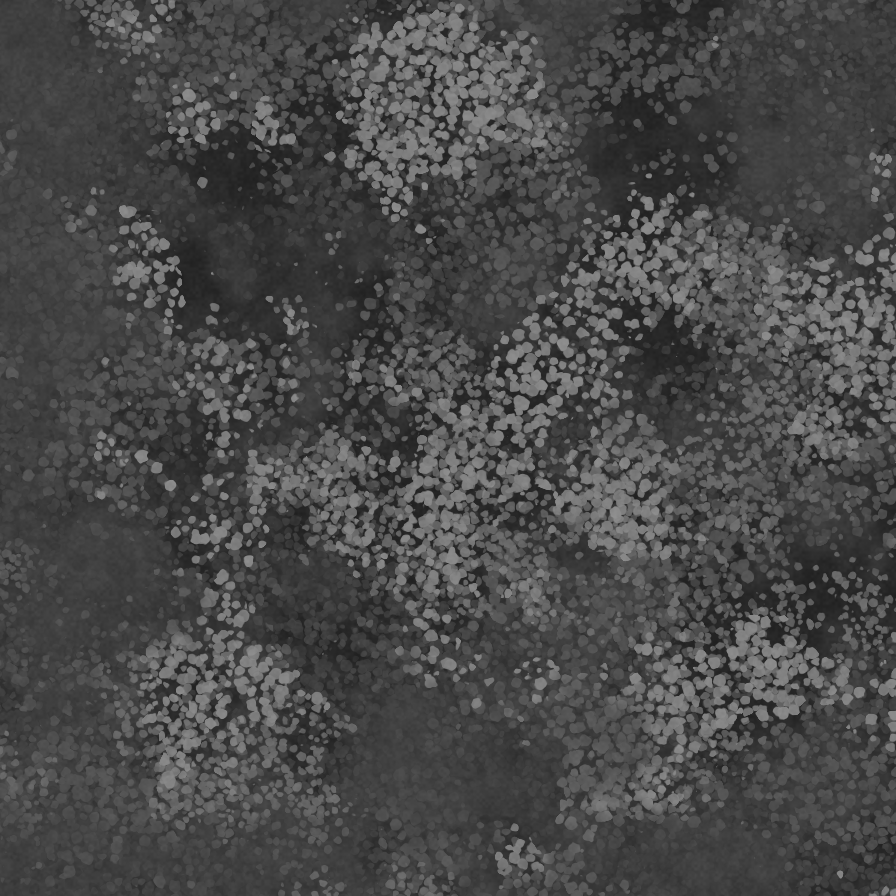
Give the GLSL for this texture, as a WebGL 2 fragment shader.

```glsl
#version 300 es
precision highp float;
// Mottled grey stone: layers of small ragged round flecks over a dark cloudy ground.
// Each layer is a rotated jittered grid, thinned by fractal noise and stacked
// from dim to bright; soft haze and fine grain finish the surface.

#define PATCH_SCALE 5.0    // bright patches across the canvas
#define FLECK_SCALE 88.0   // fleck cells across the canvas
#define LAYERS 5
#define DARK_TONE 0.15
#define HAZE_TONE 0.255
#define DIM_FLECK 0.225
#define BRIGHT_FLECK 0.52
#define TONE_JITTER 0.05
#define RAGGEDNESS 0.0028
#define GRAIN 0.035

uniform vec2 u_resolution;
out vec4 fragColor;

float hash(vec2 p) {
    return fract(sin(dot(p, vec2(127.1, 311.7))) * 43758.5453);
}

float valueNoise(vec2 p) {
    vec2 cell = floor(p);
    vec2 f = fract(p);
    f = f * f * (3.0 - 2.0 * f);
    float low = mix(hash(cell), hash(cell + vec2(1.0, 0.0)), f.x);
    float high = mix(hash(cell + vec2(0.0, 1.0)), hash(cell + 1.0), f.x);
    return mix(low, high, f.y);
}

mat2 rotation(float angle) {
    float c = cos(angle), s = sin(angle);
    return mat2(c, s, -s, c);
}

float fbm(vec2 p) {
    float sum = 0.0, weight = 0.5, total = 0.0;
    for (int i = 0; i < 4; i++) {
        sum += weight * valueNoise(p);
        total += weight;
        weight *= 0.55;
        p = rotation(0.6) * p * 2.1 + 17.3;
    }
    return sum / total;
}

// Paints one grid of flecks over the ground tone.
float paintFlecks(float ground, vec2 p, float density, float tone, float seed, float blur) {
    vec2 cell = floor(p);
    for (int y = -1; y <= 1; y++) {
        for (int x = -1; x <= 1; x++) {
            vec2 id = cell + vec2(x, y);
            vec2 key = id + seed * 37.0;
            float presence = density - hash(key + 5.3);
            if (presence <= 0.0) continue;
            vec2 jitter = vec2(hash(key), hash(key + 71.9)) - 0.5;
            float pick = hash(key + 23.7);
            float radius = mix(0.3, 0.62, pick) * smoothstep(-0.05, 0.15, presence);
            float edge = length(p - id - 0.5 - 0.8 * jitter) - radius;
            float cover = 1.0 - smoothstep(-blur, blur, edge);
            float shade = tone + TONE_JITTER * (fract(pick * 7.0) - 0.5);
            ground = mix(ground, shade, cover * mix(0.8, 1.0, fract(pick * 13.0)));
        }
    }
    return ground;
}

void main() {
    vec2 uv = gl_FragCoord.xy / u_resolution.y;
    float pixel = 1.0 / u_resolution.y;

    // Ground: darkest where the bright patches lie
    float patches = fbm(uv * PATCH_SCALE + 3.7);
    float clouds = fbm(uv * 14.0 + 41.0);
    float depth = smoothstep(0.3, 0.62, mix(patches, clouds, 0.5));
    float tone = mix(HAZE_TONE, DARK_TONE, depth);

    // Ragged outlines come from a fine displacement
    vec2 ragged = vec2(valueNoise(uv * 230.0), valueNoise(uv * 230.0 + 91.0)) - 0.5;
    vec2 warped = uv + RAGGEDNESS * ragged;

    // Flecks, dim to bright
    for (int i = 0; i < LAYERS; i++) {
        float k = float(i);
        float rise = pow(k / float(LAYERS - 1), 1.5);
        float field = fbm(uv * PATCH_SCALE * 1.7 + 13.0 * k + 60.0);
        field += (patches - 0.5) * mix(-0.6, 1.0, rise);
        float threshold = mix(0.49, 0.64, rise);
        float density = smoothstep(threshold - 0.16, threshold + 0.16, field);
        float scale = FLECK_SCALE * (1.0 + 0.3 * mod(k, 2.0));
        vec2 grid = rotation(0.7 + 1.1 * k) * warped * scale;
        float fleckTone = mix(DIM_FLECK, BRIGHT_FLECK, rise);
        tone = paintFlecks(tone, grid, density, fleckTone, k + 1.0, 0.8 * pixel * scale);
    }

    // Soft haze veils some areas
    float haze = fbm(uv * 6.0 + 150.0) - 0.5 * (patches - 0.5);
    tone = mix(tone, HAZE_TONE, 0.65 * smoothstep(0.5, 0.7, haze));

    // Smudges and fine grain
    tone += 0.05 * (fbm(uv * 45.0 + 9.0) - 0.5);
    tone += GRAIN * (valueNoise(uv * 300.0 + 33.0) - 0.5);
    fragColor = vec4(vec3(clamp(tone, 0.0, 1.0)), 1.0);
}
```
